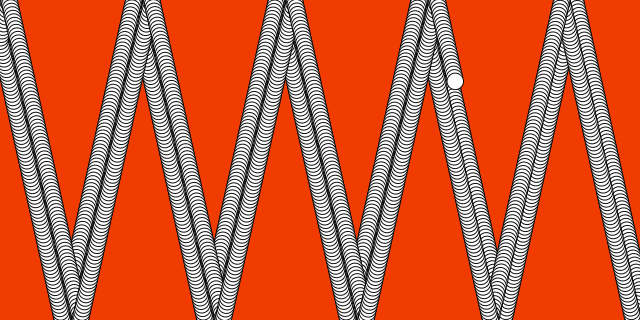
A Shadertoy shader for this pattern:

```glsl
// Zigzag trail of overlapping outlined discs left by a ball bouncing inside a 2:1 box.

const vec3 ORANGE = vec3(0.94, 0.235, 0.0);
const vec3 INK = vec3(0.02);
const vec3 PAPER = vec3(0.995);

const float BOX_WIDTH = 2.0;       // box height is 1
const float ZIGZAG_PERIOD = 0.446; // horizontal travel between two top bounces
const float STAMP_STEP = 0.00245;  // horizontal travel between two discs
const float BALL_RADIUS = 0.0272;
const float OUTLINE = 0.0030;
const float TRAVEL_END = 9.425;    // total horizontal travel of the ball
const int CROSSINGS = 5;           // trips between the side walls

// Coverage of a shape from its signed distance, smoothed over one pixel.
float coverage(float dist, float pixel) {
    return clamp(0.5 - dist / pixel, 0.0, 1.0);
}

// Height of the ball after a given horizontal travel; it starts at the top.
float bounceHeight(float travel, float period) {
    return abs(1.0 - mod(2.0 * travel / period, 2.0));
}

// Paints a filled disc with an ink outline over the colour below.
vec3 stampDisc(vec3 below, vec2 offset, float radius, float outline, float pixel) {
    float dist = length(offset) - radius;
    vec3 disc = mix(INK, PAPER, coverage(dist + outline, pixel));
    return mix(below, disc, coverage(dist, pixel));
}

// Paints the discs of one crossing, oldest first, near the unfolded point q.
vec3 paintCrossing(vec3 color, vec2 q, float start, float end, float pixel) {
    float reach = BALL_RADIUS + pixel;
    float first = max(ceil((q.x - reach) / STAMP_STEP), ceil(start / STAMP_STEP));
    float last = min(floor((q.x + reach) / STAMP_STEP), floor(end / STAMP_STEP));
    for (float n = first; n <= last; n++) {
        float travel = n * STAMP_STEP;
        vec2 center = vec2(travel, bounceHeight(travel, ZIGZAG_PERIOD));
        color = stampDisc(color, q - center, BALL_RADIUS, OUTLINE, pixel);
    }
    return color;
}

void mainImage(out vec4 fragColor, in vec2 fragCoord) {
    float pixel = 1.0 / iResolution.y;
    vec2 p = fragCoord * pixel;
    vec3 color = ORANGE;

    // Odd crossings run from right to left, so they are mirrored.
    for (int k = 0; k < CROSSINGS; k++) {
        float start = float(k) * BOX_WIDTH;
        float end = min(start + BOX_WIDTH, TRAVEL_END);
        float along = (k % 2 == 0) ? p.x : BOX_WIDTH - p.x;
        color = paintCrossing(color, vec2(start + along, p.y), start, end, pixel);
    }

    fragColor = vec4(color, 1.0);
}
```
